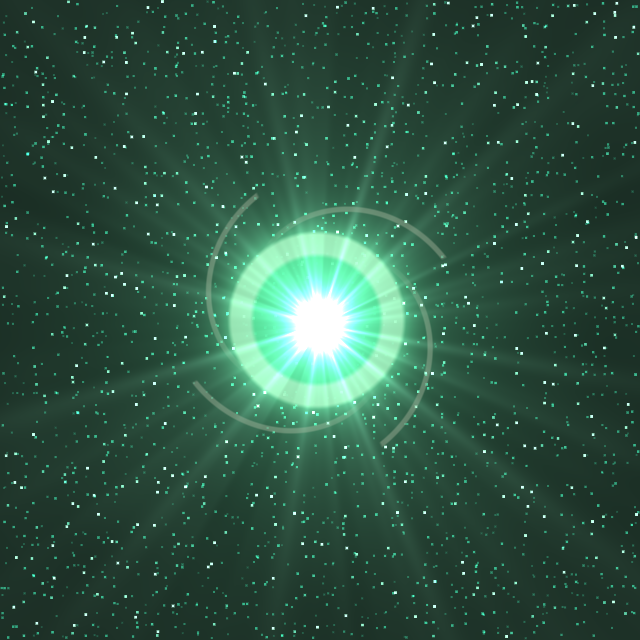
Write a Shadertoy shader that draws this background.

```glsl
// A radiant green star with a pale ring, four spiral arms, light rays and a teal starfield.
#define CORE_POS vec2(0.0, -0.008)
#define RING_POS vec2(-0.005, 0.0)
#define RING_OUTER 0.136
#define RING_INNER 0.101
#define CORE_SIZE 0.049
#define ARM_START 0.218
#define ARM_PITCH 0.045
#define STAR_CELLS 64.0
#define STAR_CHANCE 0.22
#define RAY_STRENGTH 1.0

const float TAU = 6.2831853;

// Integer hash returning a value from 0 to 1
float hash(ivec3 v) {
    uvec3 u = uvec3(v);
    uint h = u.x * 1597334677u ^ u.y * 3812015801u ^ u.z * 2798796415u;
    h = (h ^ (h >> 16)) * 2146121005u;
    h = (h ^ (h >> 15)) * 2221713035u;
    h ^= h >> 16;
    return float(h >> 8) / 16777216.0;
}

float valueNoise(vec2 p) {
    ivec2 i = ivec2(floor(p));
    vec2 f = smoothstep(0.0, 1.0, fract(p));
    float low = mix(hash(ivec3(i, 7)), hash(ivec3(i + ivec2(1, 0), 7)), f.x);
    float high = mix(hash(ivec3(i + ivec2(0, 1), 7)), hash(ivec3(i + 1, 7)), f.x);
    return mix(low, high, f.y);
}

// Noise around the circle, closing after n steps
float angularNoise(float angle, int n) {
    float x = fract(angle / TAU) * float(n);
    int i = int(x);
    float f = smoothstep(0.0, 1.0, fract(x));
    return mix(hash(ivec3(i % n, n, 3)), hash(ivec3((i + 1) % n, n, 3)), f);
}

// Fine streaks plus twelve unevenly spaced main beams
float rays(float angle) {
    float fine = angularNoise(angle, 110);
    float sum = 0.3 * angularNoise(angle, 34) + 0.3 * fine * fine;
    for (int k = 0; k < 12; k++) {
        float turn = float(k) * TAU / 12.0;
        float beam = 0.297 + turn - 0.09 * sin(turn);
        float power = mix(0.25, 0.6, hash(ivec3(k, 5, 11)));
        sum += power * exp(-1100.0 * (1.0 - cos(angle - beam)));
    }
    return sum;
}

// Small square stars, several candidates per cell
vec3 starfield(vec2 p, float pixel) {
    vec2 grid = p * STAR_CELLS;
    ivec2 cell = ivec2(floor(grid));
    vec3 light = vec3(0.0);
    for (int k = 0; k < 3; k++) {
        ivec3 id = ivec3(cell, 20 + k * 5);
        if (hash(id) > STAR_CHANCE) continue;
        vec2 place = 0.15 + 0.7 * vec2(hash(id + ivec3(0, 0, 1)), hash(id + ivec3(0, 0, 2)));
        float level = hash(id + ivec3(0, 0, 3));
        vec2 d = abs(fract(grid) - place) / STAR_CELLS;
        float size = mix(0.0014, 0.0021, level);
        float shape = 1.0 - smoothstep(size - 0.5 * pixel, size + 0.5 * pixel, max(d.x, d.y));
        vec3 tint = mix(vec3(0.12, 0.62, 0.47), vec3(0.72, 0.95, 0.85), smoothstep(0.8, 0.95, level));
        light += tint * shape * mix(0.25, 1.0, level);
    }
    return light;
}

// Four arms winding inward from their outer tips
float spiralArms(vec2 p) {
    float angle = atan(p.y, p.x);
    float radius = length(p);
    float sum = 0.0;
    for (int k = 0; k < 4; k++) {
        float t = mod(angle - 0.447 - float(k) * TAU / 4.0, TAU);
        float d = abs(radius - ARM_START + ARM_PITCH * t);
        float fade = smoothstep(0.0, 0.025, t) * (1.0 - smoothstep(0.9, 2.0, t));
        sum += fade * (1.0 - smoothstep(0.0025, 0.006, d));
    }
    return min(sum, 1.0);
}

void mainImage(out vec4 fragColor, in vec2 fragCoord) {
    float pixel = 1.0 / min(iResolution.x, iResolution.y);
    vec2 p = (fragCoord - 0.5 * iResolution.xy) * pixel;
    vec2 q = p - CORE_POS;
    float r = max(length(q), 0.001);
    float ringR = length(p - RING_POS);
    float ray = rays(atan(q.y, q.x)) * RAY_STRENGTH;

    // Dark haze, wide glow and rays
    float fog = valueNoise(p * 5.0 + 9.0) + 0.5 * valueNoise(p * 11.0 + 4.0) - 0.75;
    vec3 color = vec3(0.105, 0.170, 0.138) + vec3(0.018, 0.032, 0.025) * fog;
    color += vec3(0.26, 0.60, 0.42) * exp(-5.5 * r);
    color += vec3(0.22, 0.33, 0.27) * (ray - 0.32) * exp(-3.2 * r);
    color += starfield(p, pixel);

    // Spiral arms and light spilling off the ring
    color = mix(color, vec3(0.55, 0.62, 0.53), 0.55 * spiralArms(p - vec2(-0.001, 0.0)));
    color += vec3(0.12, 0.28, 0.19) * exp(-max(ringR - RING_OUTER, 0.0) / 0.025);

    // Green disc with its pale outer band
    float disc = 1.0 - smoothstep(RING_OUTER - 0.004, RING_OUTER + 0.005, ringR);
    float band = smoothstep(RING_INNER - 0.005, RING_INNER + 0.005, ringR);
    vec3 discColor = mix(vec3(0.34, 0.89, 0.59), vec3(0.65, 0.96, 0.75), band);
    color = mix(color, discColor * (0.9 + 0.25 * ray), 0.92 * disc);

    // White core with spikes and a cyan fringe
    float core = pow(CORE_SIZE * (0.75 + 0.65 * ray) / r, 3.0);
    color += vec3(0.55, 0.9, 1.0) * core;
    fragColor = vec4(clamp(color, 0.0, 1.0), 1.0);
}
```
